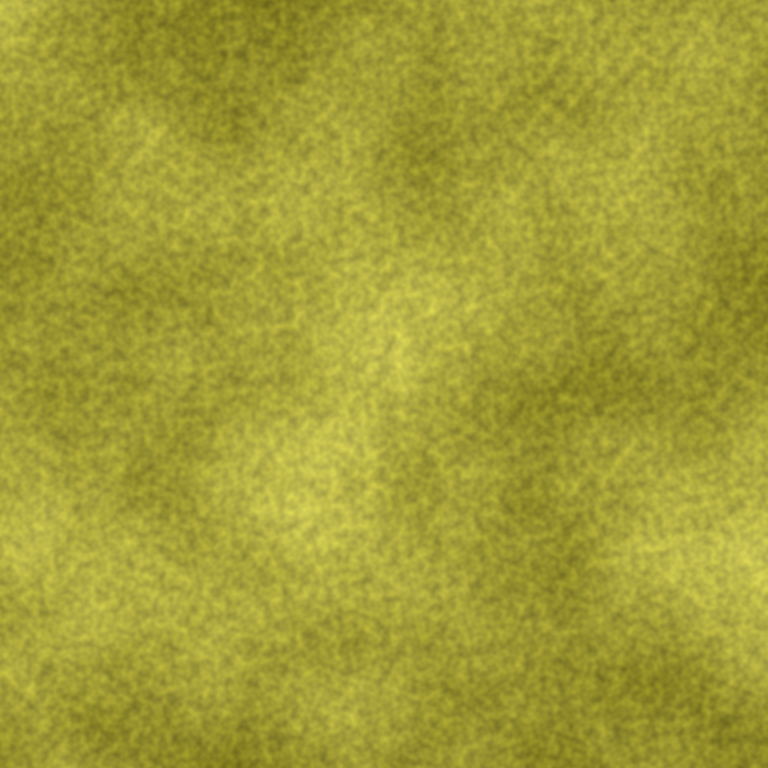
Give the GLSL for this texture, as a WebGL 1 fragment shader.

```glsl
precision highp float;
uniform vec2 u_resolution;

// Random unit direction for a lattice point
vec2 gradientAt(vec2 cell) {
  float angle = 6.28318 * fract(sin(dot(cell, vec2(127.1, 311.7))) * 43758.5453);
  return vec2(cos(angle), sin(angle));
}

// Gradient noise, centred on zero
float gradientNoise(vec2 p) {
  vec2 cell = floor(p);
  vec2 f = fract(p);
  vec2 blend = f * f * f * (f * (f * 6.0 - 15.0) + 10.0);
  vec2 e = vec2(1.0, 0.0);
  float bottom = mix(dot(gradientAt(cell), f),
                     dot(gradientAt(cell + e.xy), f - e.xy), blend.x);
  float top = mix(dot(gradientAt(cell + e.yx), f - e.yx),
                  dot(gradientAt(cell + e.xx), f - e.xx), blend.x);
  return mix(bottom, top, blend.y);
}

// Broad soft patches, each octave turned to hide the lattice
float clouds(vec2 p) {
  float sum = 0.0;
  float amplitude = 1.0;
  for (int i = 0; i < 5; i++) {
    sum += amplitude * gradientNoise(p);
    p = mat2(1.6, 1.2, -1.2, 1.6) * p + 17.3;
    amplitude *= 0.5;
  }
  return sum;
}

// Mottled grain of three sizes, each on its own turned lattice
float grains(vec2 p) {
  vec2 turned = mat2(0.8, 0.6, -0.6, 0.8) * p;
  vec2 turnedBack = mat2(0.92, -0.39, 0.39, 0.92) * p;
  return 0.45 * gradientNoise(p * 43.0 + 12.9)
       + 0.85 * gradientNoise(turned * 76.0 + 31.7)
       + 0.5 * gradientNoise(turnedBack * 135.0 + 91.3);
}

void main() {
  vec2 uv = gl_FragCoord.xy / u_resolution.y;

  float cloud = clouds(uv * 3.0 + vec2(4.2, 8.6));
  float grain = grains(uv);

  // Shade from dark olive to pale yellow
  vec3 darkOlive = vec3(0.50, 0.48, 0.14);
  vec3 paleYellow = vec3(0.78, 0.76, 0.28);
  float tone = 0.46 + 0.77 * cloud + 0.53 * grain;
  vec3 color = mix(darkOlive, paleYellow, tone);

  // Bright patches are greyer, bright grains purer yellow
  color.b += 0.05 * cloud - 0.04 * grain;

  gl_FragColor = vec4(clamp(color, 0.0, 1.0), 1.0);
}
```
